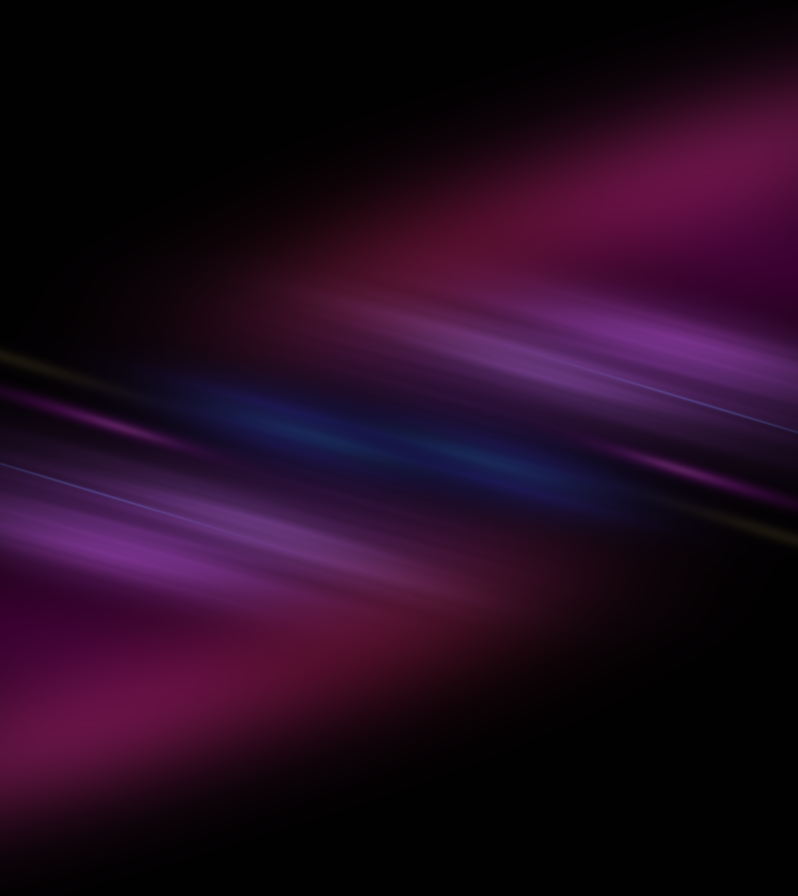
Give the GLSL for this background, as a Shadertoy shader.

```glsl
#define STREAK_SLOPE -0.27
#define STREAK_DENSITY 65.0
#define STREAK_STRETCH 2.5
#define STREAK_CONTRAST 0.28
#define CLOUD_SLOPE 0.25
#define BASE_COLOR vec3(0.004, 0.002, 0.005)

vec2 gradientAt(vec2 cell) {
    vec2 h = vec2(dot(cell, vec2(127.1, 311.7)), dot(cell, vec2(269.5, 183.3)));
    return 2.0 * fract(sin(h) * 43758.5) - 1.0;
}

float gradientNoise(vec2 p) {
    vec2 cell = floor(p);
    vec2 f = p - cell;
    vec2 blend = f * f * f * (f * (f * 6.0 - 15.0) + 10.0);
    vec2 e = vec2(1.0, 0.0);
    float low = mix(dot(gradientAt(cell), f),
                    dot(gradientAt(cell + e.xy), f - e.xy), blend.x);
    float high = mix(dot(gradientAt(cell + e.yx), f - e.yx),
                     dot(gradientAt(cell + e.xx), f - e.xx), blend.x);
    return mix(low, high, blend.y);
}

// Gaussian glow whose long axis follows the given slope
float glow(vec2 p, vec2 center, float slope, vec2 radius) {
    vec2 d = p - center;
    d.y -= slope * d.x;
    d /= radius;
    return exp(-dot(d, d));
}

// Broad, soft colour rising toward the outer edge
vec3 clouds(vec2 p) {
    vec3 rose = vec3(0.33, 0.07, 0.22) * glow(p, vec2(0.39, 0.33), CLOUD_SLOPE, vec2(0.28, 0.085));
    vec3 red = vec3(0.20, 0.035, 0.07) * glow(p, vec2(0.01, 0.20), CLOUD_SLOPE, vec2(0.23, 0.09));
    vec3 plum = vec3(0.20, 0.0, 0.17) * glow(p, vec2(0.44, 0.20), 0.0, vec2(0.30, 0.10));
    return rose + red + plum;
}

// Violet bands and the blue core
vec3 bands(vec2 p) {
    vec3 lilac = vec3(0.22, 0.15, 0.27) * glow(p, vec2(0.142, 0.096), -0.30, vec2(0.17, 0.030));
    vec3 violet = vec3(0.30, 0.16, 0.37) * glow(p, vec2(0.324, 0.113), -0.25, vec2(0.21, 0.038));
    vec3 haze = vec3(0.15, 0.06, 0.19) * glow(p, vec2(0.285, 0.064), -0.25, vec2(0.26, 0.055));
    vec3 indigo = vec3(0.12, 0.045, 0.15) * glow(p, vec2(0.03, 0.075), STREAK_SLOPE, vec2(0.20, 0.050));
    vec3 blue = vec3(0.07, 0.08, 0.29) * glow(p, vec2(0.129, -0.025), -0.25, vec2(0.14, 0.042));
    vec3 teal = vec3(0.0, 0.07, 0.03) * glow(p, vec2(0.092, -0.012), -0.30, vec2(0.10, 0.012));
    return lilac + violet + haze + indigo + blue + teal;
}

// Narrow rays near the outer edge
vec3 rays(vec2 p) {
    vec3 magenta = vec3(0.19, 0.02, 0.21) * glow(p, vec2(0.337, -0.031), -0.30, vec2(0.12, 0.009));
    vec3 silver = vec3(0.10, 0.08, 0.08) * glow(p, vec2(0.311, -0.023), -0.30, vec2(0.05, 0.005));
    vec3 olive = vec3(0.09, 0.08, 0.04) * glow(p, vec2(0.444, -0.103), -0.30, vec2(0.13, 0.008));
    vec3 thread = vec3(0.05, 0.12, 0.18) * glow(p, vec2(0.363, 0.042), -0.30, vec2(0.14, 0.0015));
    return magenta + silver + olive + thread;
}

// Fine grain drawn out along the bands
float streakGrain(vec2 p) {
    vec2 q = vec2(p.x * STREAK_STRETCH, (p.y - STREAK_SLOPE * p.x) * STREAK_DENSITY);
    float grain = gradientNoise(q) + 0.5 * gradientNoise(q * vec2(1.3, 2.3) + 17.0);
    return 1.0 + STREAK_CONTRAST * grain;
}

void mainImage(out vec4 fragColor, in vec2 fragCoord) {
    vec2 p = (fragCoord - 0.5 * iResolution.xy) / iResolution.y;
    vec3 color = BASE_COLOR;

    // Two halves related by a half turn
    for (float side = -1.0; side <= 1.0; side += 2.0) {
        vec2 q = side * p;
        color += clouds(q) + bands(q) * streakGrain(q) + rays(q);
    }

    fragColor = vec4(clamp(color, 0.0, 1.0), 1.0);
}
```
